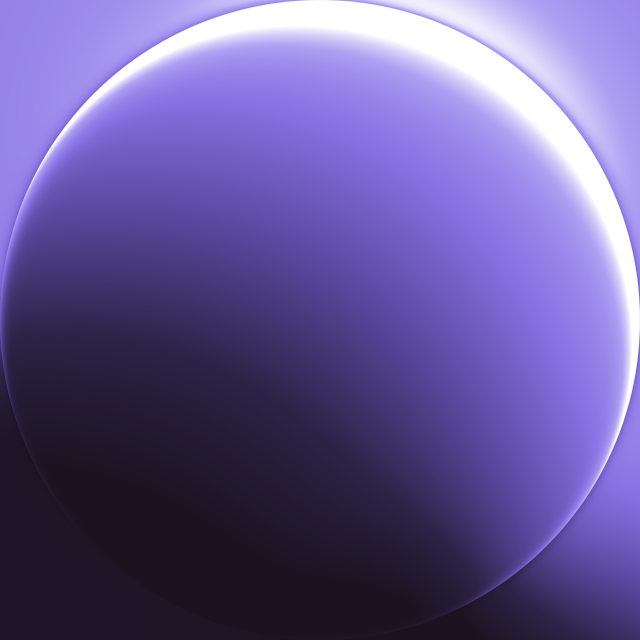
This background is drawn by a Shadertoy shader. Its source:

```glsl
// A large violet sphere fills the canvas, lit from above and slightly right.
// A smooth tone field shades the disc and backdrop; exponential falloffs make
// the rim light and halo, and one colour ramp turns tone into colour.

const vec3 INK      = vec3(0.105, 0.075, 0.125);
const vec3 MIDNIGHT = vec3(0.170, 0.135, 0.275);
const vec3 INDIGO   = vec3(0.350, 0.280, 0.620);
const vec3 VIOLET   = vec3(0.530, 0.450, 0.890);
const vec3 LAVENDER = vec3(0.680, 0.630, 0.950);
const vec3 WHITE    = vec3(1.0);

const float RADIUS      = 1.0;
const vec2  LIGHT_DIR   = vec2(0.342, 0.940);
const float RIM_GAIN    = 1.1;
const float RIM_WIDTH   = 0.07;
const float RIM_MIN     = 0.008;
const float HALO_GAIN   = 0.5;
const float HALO_WIDTH  = 0.2;
const float GAP_DEPTH   = 0.42;
const float GAP_WIDTH   = 0.014;
const vec2  SHADE_POS   = vec2(0.28, -1.0);
const float SHADE_DEPTH = 0.22;
const float SHADE_AREA  = 0.1;

// Tone 0 is ink, 1 is lavender, 1.25 and above is white.
vec3 toneToColour(float tone) {
    float t = clamp(tone, 0.0, 1.25) * 4.0;
    vec3 c = mix(INK, MIDNIGHT, clamp(t, 0.0, 1.0));
    c = mix(c, INDIGO, clamp(t - 1.0, 0.0, 1.0));
    c = mix(c, VIOLET, clamp(t - 2.0, 0.0, 1.0));
    c = mix(c, LAVENDER, clamp(t - 3.0, 0.0, 1.0));
    return mix(c, WHITE, clamp(t - 4.0, 0.0, 1.0));
}

// Soft dark pool at the foot of the sphere.
float footShade(vec2 p) {
    vec2 q = p - SHADE_POS;
    return SHADE_DEPTH * exp(-dot(q, q) / SHADE_AREA);
}

// Curved body gradient plus the light caught inside the rim.
float sphereTone(vec2 p, float depth, float facing) {
    float body = 0.42 + 0.33 * p.x + 0.48 * p.y
               + 0.20 * p.x * p.x + 0.06 * p.y * p.y - 0.20 * p.x * p.y;
    float width = RIM_MIN + RIM_WIDTH * pow(facing, 2.5);
    float rim = RIM_GAIN * facing * exp(-depth / width);
    return max(body - footShade(p), 0.0) + rim;
}

// Backdrop brightens upward, sooner on the right, with a halo and a rim gap.
float backdropTone(vec2 p, float away, float facing) {
    float side = clamp(0.5 + 0.5 * p.x, 0.0, 1.0);
    float middle = mix(-0.10, -0.90, side);
    float spread = mix(0.28, 0.60, side);
    float lit = smoothstep(middle - spread, middle + spread, p.y);
    float halo = HALO_GAIN * pow(facing, 4.0) * exp(-away / HALO_WIDTH);
    float gap = GAP_DEPTH * facing * exp(-away / GAP_WIDTH);
    return mix(0.05, 0.82, lit) + halo - gap - footShade(p);
}

void mainImage(out vec4 fragColor, in vec2 fragCoord) {
    float shortSide = min(iResolution.x, iResolution.y);
    vec2 p = (2.0 * fragCoord - iResolution.xy) / shortSide;
    float pixel = 2.0 / shortSide;

    // Signed distance to the disc and how far its edge turns to the light
    float radial = length(p);
    float edge = radial - RADIUS;
    float facing = 0.5 + 0.5 * dot(p / max(radial, 0.0001), LIGHT_DIR);

    vec3 sphere = toneToColour(sphereTone(p, max(-edge, 0.0), facing));
    vec3 backdrop = toneToColour(backdropTone(p, max(edge, 0.0), facing));

    float outside = smoothstep(-0.75 * pixel, 0.75 * pixel, edge);
    fragColor = vec4(mix(sphere, backdrop, outside), 1.0);
}
```
